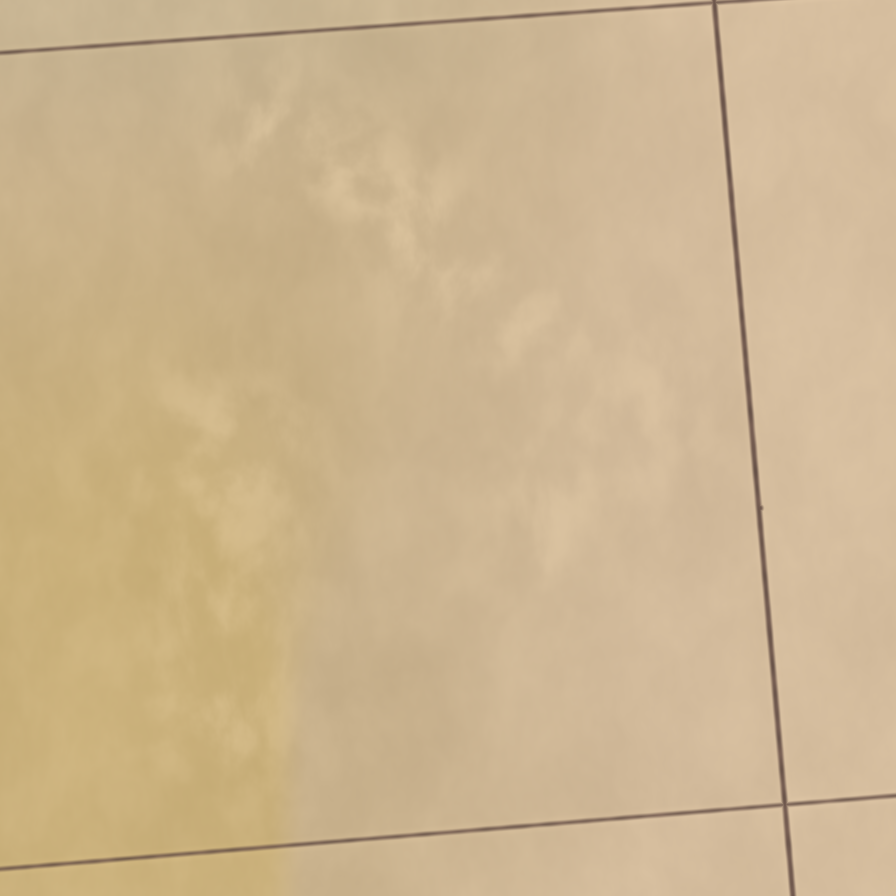
This texture is drawn by a WebGL 1 fragment shader. Its source:

```glsl
precision highp float;

uniform vec2 u_resolution;

const vec3 BEIGE = vec3(0.780, 0.690, 0.545);
const vec3 ROSE = vec3(0.828, 0.734, 0.612);
const vec3 OCHRE = vec3(0.790, 0.690, 0.480);
const vec3 GREY = vec3(0.780, 0.712, 0.585);
const vec3 CLOUD = vec3(0.860, 0.775, 0.640);
const vec3 GROUT = vec3(0.400, 0.310, 0.275);
const vec2 TILE_SIZE = vec2(0.950, 0.911);

float hash(vec2 p) {
  vec3 q = fract(vec3(p.xyx) * 0.1031);
  q += dot(q, q.yzx + 33.33);
  return fract((q.x + q.y) * q.z);
}

vec2 gradient(vec2 cell) {
  float angle = 6.2832 * hash(cell);
  return vec2(cos(angle), sin(angle));
}

// Gradient noise, roughly -0.7 to 0.7
float noise(vec2 p) {
  vec2 i = floor(p);
  vec2 f = fract(p);
  vec2 w = f * f * f * (f * (f * 6.0 - 15.0) + 10.0);
  float a = dot(gradient(i), f);
  float b = dot(gradient(i + vec2(1.0, 0.0)), f - vec2(1.0, 0.0));
  float c = dot(gradient(i + vec2(0.0, 1.0)), f - vec2(0.0, 1.0));
  float d = dot(gradient(i + vec2(1.0, 1.0)), f - vec2(1.0, 1.0));
  return mix(mix(a, b, w.x), mix(c, d, w.x), w.y);
}

float fbm(vec2 p) {
  float sum = 0.0;
  float gain = 0.5;
  for (int i = 0; i < 5; i++) {
    sum += gain * noise(p);
    p = mat2(1.6, 1.2, -1.2, 1.6) * p + 17.3;
    gain *= 0.5;
  }
  return sum;
}

// Slanted tile coordinates; joints lie on the integers
vec2 tileSpace(vec2 uv) {
  float x = (uv.x - 0.885 + 0.088 * uv.y) / TILE_SIZE.x;
  float y = (uv.y - 0.030 - 0.082 * uv.x) / (TILE_SIZE.y - 0.0117 * uv.x);
  return vec2(x, y);
}

vec2 jointDistance(vec2 tile) {
  return abs(fract(tile + 0.5) - 0.5) * TILE_SIZE;
}

float softLine(float dist, float halfWidth, float blur) {
  return 1.0 - smoothstep(halfWidth - blur, halfWidth + blur, dist);
}

// Soft streak from a to b
float streak(vec2 p, vec2 a, vec2 b, float width) {
  vec2 axis = b - a;
  float along = clamp(dot(p - a, axis) / dot(axis, axis), 0.0, 1.0);
  float d = length(p - a - axis * along) / width;
  return exp(-d * d);
}

// Broad colour drift over the floor
vec3 lightWash(vec2 uv) {
  vec3 color = mix(BEIGE, ROSE, smoothstep(0.32, 0.80, uv.x + 0.08 * noise(uv * 3.0)));
  float edge = 0.325 + 0.02 * (uv.y - 0.3);
  float blur = mix(0.025, 0.22, smoothstep(0.20, 0.65, uv.y));
  float yellow = 1.0 - smoothstep(edge - blur, edge + blur, uv.x);
  color = mix(color, OCHRE, yellow * (1.0 - smoothstep(0.35, 0.90, uv.y)));
  float pale = smoothstep(0.78, 1.0, uv.y) * (1.0 - smoothstep(0.2, 0.9, uv.x));
  return mix(color, GREY, 0.7 * pale);
}

// Pale mineral clouds and faint grain
vec3 stone(vec3 base, vec2 uv, vec2 tileId) {
  vec2 p = uv + 3.7 * tileId;
  vec2 warp = 0.03 * vec2(noise(p * 6.0), noise(p * 6.0 + 9.0));
  float mottle = fbm(p * vec2(6.0, 4.5) + warp * 8.0);
  float wisps = smoothstep(-0.20, 0.32, fbm((p + warp) * vec2(20.0, 13.0) + 4.0));
  float veil = 0.20
    + 0.75 * streak(uv + warp, vec2(0.30, 0.87), vec2(0.44, 0.77), 0.065)
    + 0.55 * streak(uv + warp, vec2(0.46, 0.72), vec2(0.60, 0.62), 0.060)
    + 0.60 * streak(uv + warp, vec2(0.25, 0.53), vec2(0.25, 0.20), 0.080)
    + 0.45 * streak(uv + warp, vec2(0.74, 0.56), vec2(0.60, 0.42), 0.065);
  vec3 pale = mix(CLOUD, base * 1.09, 0.6);
  vec3 color = mix(base, pale, wisps * min(veil, 1.0));
  float grain = noise(p * vec2(85.0, 60.0));
  float tint = 0.012 * (hash(tileId + 5.0) - 0.5);
  return color + 0.045 * mottle + 0.006 * grain + tint;
}

void main() {
  vec2 uv = gl_FragCoord.xy / u_resolution;
  float pixel = 1.0 / min(u_resolution.x, u_resolution.y);
  vec2 tile = tileSpace(uv);
  vec3 color = stone(lightWash(uv), uv, floor(tile));

  // Thin soft joints, worn in places, with a paler rim
  vec2 joint = jointDistance(tile);
  float wear = 0.0004 * noise(uv * 45.0);
  float blur = max(0.0024, 0.8 * pixel);
  float upright = softLine(joint.x, 0.0028 + wear, blur);
  float level = softLine(joint.y, 0.0021 + wear, blur);
  float rim = softLine(min(joint.x, joint.y), 0.0070, 0.003);
  float chip = softLine(length(uv - vec2(0.848, 0.433)), 0.0035, blur);
  float line = max(max(upright, 0.88 * level), chip);
  color = mix(color, color * 1.02, rim);
  color = mix(color, GROUT * (1.0 + 0.2 * noise(uv * 60.0)), 0.92 * line);

  gl_FragColor = vec4(color, 1.0);
}
```
